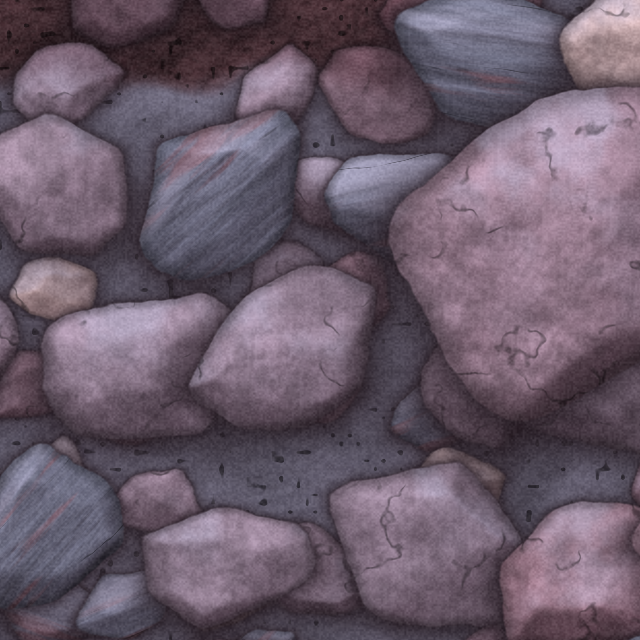
Reproduce this texture procedurally as a three.js fragment shader.

```glsl
// Heap of mauve, slate and buff boulders on grey sand below a dark earth bank.
// Each stone is a soft intersection of random planes, giving outline and facets;
// jittered grids of stones are painted small to large, each with contact shadow.

varying vec2 vUv;

const vec3 PINK = vec3(0.61, 0.48, 0.53);
const vec3 MAUVE = vec3(0.58, 0.51, 0.57);
const vec3 SLATE = vec3(0.46, 0.47, 0.54);
const vec3 BUFF = vec3(0.78, 0.68, 0.67);
const vec3 SKY_DUST = vec3(0.68, 0.66, 0.74);
const vec3 SAND = vec3(0.43, 0.42, 0.48);
const vec3 BANK = vec3(0.40, 0.31, 0.33);
const vec3 SHADOW = vec3(0.17, 0.13, 0.16);
const vec3 SHADED = vec3(0.42, 0.37, 0.40);
const vec3 LIT = vec3(1.13, 1.12, 1.15);
const vec3 LIGHT_DIR = vec3(-0.25, 0.60, 0.76);
const vec2 ASPECT = vec2(1.18, 0.88);
const vec2 BOULDER_POS = vec2(0.88, 0.64);
const float BOULDER_RADIUS = 0.28;
const float SMALL_CELLS = 6.5;
const float MEDIUM_CELLS = 3.7;
const float TEXTURE_SCALE = 15.0;
const float BUMP = 0.38;
const float EDGE_SOFTNESS = 0.0022;
const float GRAIN = 0.08;
const int SIDES = 7;

float hash(vec2 p) {
  return fract(sin(dot(p, vec2(127.1, 311.7))) * 43758.5453);
}

float noise(vec2 p) {
  vec2 i = floor(p), f = fract(p);
  f = f * f * (3.0 - 2.0 * f);
  return mix(mix(hash(i), hash(i + vec2(1.0, 0.0)), f.x),
             mix(hash(i + vec2(0.0, 1.0)), hash(i + 1.0), f.x), f.y);
}

float fbm(vec2 p) {
  float sum = 0.0, amp = 0.5;
  for (int i = 0; i < 5; i++) {
    sum += amp * noise(p);
    p = mat2(1.6, 1.2, -1.2, 1.6) * p + 7.3;
    amp *= 0.5;
  }
  return sum;
}

// Slope of the surface roughness
vec2 roughness(vec2 p) {
  const float e = 0.13;
  float h = fbm(p);
  return (vec2(fbm(p + vec2(e, 0.0)), fbm(p + vec2(0.0, e))) - h) / e;
}

vec3 lightOn(vec2 slope) {
  float lambert = 0.5 + 0.5 * dot(normalize(vec3(-slope, 1.0)), normalize(LIGHT_DIR));
  return mix(SHADED, LIT, lambert * lambert);
}

float random(vec2 seed, float k) {
  return hash(seed * 13.7 + k * 1.31);
}

// Paints one stone and its shadow over the colour below; kind picks the mineral
vec3 drawRock(vec3 under, vec2 uv, vec2 centre, float radius, vec2 seed, float kind) {
  vec2 p = uv - centre;
  float turn = 1.6 * (random(seed, 20.0) - 0.5) - 0.2;
  mat2 rot = mat2(cos(turn), sin(turn), -sin(turn), cos(turn));
  vec2 q = rot * p / (radius * ASPECT);
  if (length(q) > 2.0) return under;
  vec2 w = q * 2.2 + seed * 5.3;
  q += 0.16 * (vec2(fbm(w), fbm(w + 31.0)) - 0.5);

  // Top plane, then sloping sides: soft minimum of heights and its gradient
  vec2 tilt = 0.5 * (vec2(random(seed, 21.0), random(seed, 22.0)) - 0.5);
  float weight = exp(-18.0 * (0.45 + dot(tilt, q)));
  float total = weight, outline = 0.0;
  vec2 slope = tilt * weight;
  for (int i = 0; i < SIDES; i++) {
    float k = float(i);
    float a = 6.2832 * (k + 0.7 * random(seed, k)) / float(SIDES);
    vec2 n = vec2(cos(a), sin(a));
    float d = dot(q, n) - mix(0.74, 1.02, random(seed, k + 30.0));
    float steep = mix(0.5, 2.2, random(seed, k + 50.0));
    weight = exp(18.0 * steep * d);
    total += weight;
    slope -= steep * n * weight;
    outline += exp(16.0 * d);
  }
  float edge = log(outline) / 16.0;
  slope = (slope / total / ASPECT) * rot;

  // Contact shadow, wider on the lower side
  float reach = mix(0.07, 0.21, smoothstep(-0.6, 0.6, -p.y / radius));
  vec3 col = mix(under, SHADOW, 0.82 * exp(-max(edge, 0.0) / reach));
  float cover = 1.0 - smoothstep(-EDGE_SOFTNESS, EDGE_SOFTNESS, edge * radius);
  if (cover <= 0.0) return col;

  // Mineral colour, bedding streaks, pale dust and cracks
  float slate = step(0.70, kind) * step(kind, 0.91);
  vec2 s = rot * p * TEXTURE_SCALE * mix(vec2(1.0), vec2(0.3, 2.4), slate) + seed * 17.0;
  vec3 stone = mix(PINK, MAUVE, smoothstep(0.0, 0.6, kind));
  stone = mix(mix(stone, SLATE, slate), BUFF, step(0.91, kind));
  float mottle = fbm(s * 1.7 + 3.0);
  stone *= 0.76 + 0.5 * mottle;
  stone = mix(stone, PINK * 0.85, slate * smoothstep(0.5, 0.65, fbm(s + 40.0)));
  float dust = smoothstep(0.42, 0.68, fbm(s * 0.6 + 11.0)) * smoothstep(-0.5, 0.6, -slope.y);
  stone = mix(stone, SKY_DUST, 0.55 * dust);
  float crack = 1.0 - smoothstep(0.0, 0.018, abs(fbm(s * 0.45 + 23.0) - 0.47));
  stone *= 1.0 - 0.35 * crack * smoothstep(0.4, 0.6, mottle);
  stone *= lightOn(slope + BUMP * roughness(s) * rot);
  stone *= mix(0.72, 1.0, smoothstep(0.0, 0.14, -edge));
  return mix(col, stone, cover);
}

// Jittered grid of stones, lower rows lying over upper ones
vec3 layRocks(vec3 col, vec2 uv, float cells, float share, float top, vec2 layer) {
  vec2 home = floor(uv * cells);
  for (int j = 1; j >= -1; j--) {
    for (int i = -1; i <= 1; i++) {
      vec2 cell = home + vec2(float(i), float(j));
      vec2 seed = cell + layer;
      vec2 jitter = 0.4 * (vec2(random(seed, 70.0), random(seed, 71.0)) - 0.5);
      jitter.x += 0.4 * mod(cell.y, 2.0) - 0.2;
      vec2 centre = (cell + 0.5 + jitter) / cells;
      float radius = mix(0.40, 0.58, random(seed, 72.0)) / cells;
      if (random(seed, 73.0) < share && centre.y < top)
        col = drawRock(col, uv, centre, radius, seed, random(seed, 74.0));
    }
  }
  return col;
}

void main() {
  // Sand with dark specks, and the earth bank along the top
  float bank = smoothstep(0.85, 0.91, vUv.y + 0.10 * (fbm(vUv * 9.0) - 0.5))
             * (1.0 - smoothstep(0.60, 0.72, vUv.x));
  vec3 col = mix(SAND, BANK, bank) * (0.72 + 0.5 * fbm(vUv * 12.0));
  col *= lightOn((0.25 + 0.6 * bank) * roughness(vUv * 24.0));
  col *= 1.0 - 0.5 * smoothstep(0.84, 0.93, noise(vUv * 75.0));

  col = layRocks(col, vUv, SMALL_CELLS, 0.58, 2.0, vec2(3.0, 8.0));
  col *= mix(vec3(1.0), vec3(0.70, 0.62, 0.63), bank);
  col = layRocks(col, vUv, MEDIUM_CELLS, 0.84, 0.92, vec2(41.0, 17.0));
  col = drawRock(col, vUv, BOULDER_POS, BOULDER_RADIUS, vec2(5.0, 2.0), 0.3);

  col += GRAIN * (noise(vUv * 330.0) - 0.5);
  gl_FragColor = vec4(clamp(col, 0.0, 1.0), 1.0);
}
```
